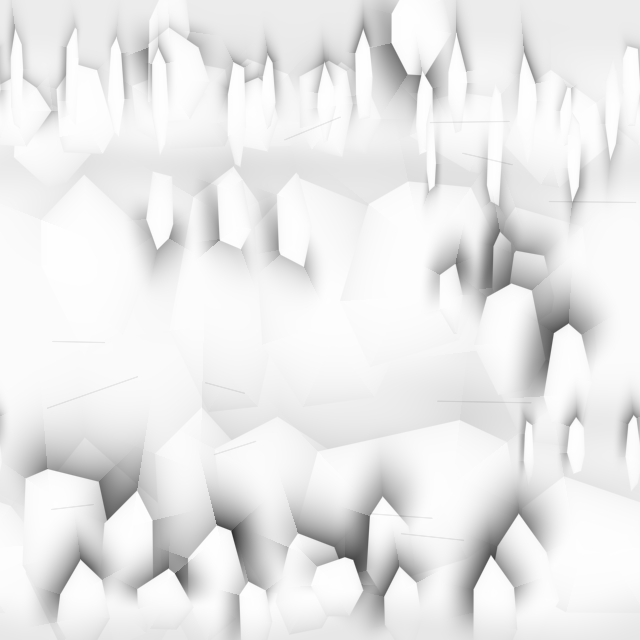
Write a Shadertoy shader that draws this texture map.

```glsl
float hash(float n) {
    return fract(sin(n * 127.1) * 43758.5);
}

vec2 gradientAt(vec2 cell) {
    float a = 6.2832 * hash(cell.x + 57.0 * cell.y);
    return vec2(cos(a), sin(a));
}

float gradientNoise(vec2 p) {
    vec2 i = floor(p), f = fract(p);
    vec2 u = f * f * (3.0 - 2.0 * f);
    vec2 e = vec2(0.0, 1.0);
    return mix(mix(dot(gradientAt(i), f), dot(gradientAt(i + e.yx), f - e.yx), u.x),
               mix(dot(gradientAt(i + e.xy), f - e.xy), dot(gradientAt(i + e.yy), f - e.yy), u.x), u.y);
}

// Convex rock outline: x is the signed distance, y a random value of the nearest facet
vec2 facetedRock(vec2 p, vec2 size, float seed) {
    vec2 nearest = vec2(-10.0, 0.0);
    for (float k = 0.0; k < 7.0; k++) {
        float a = 6.2832 * (k + 0.7 * hash(seed + k)) / 7.0;
        vec2 normal = vec2(cos(a), sin(a)) / size;
        float reach = 0.72 + 0.28 * hash(seed + k + 20.3);
        float d = (dot(p, normal) - reach) / length(normal);
        if (d > nearest.x) nearest = vec2(d, hash(seed + k + 40.7));
    }
    return nearest;
}

// Occlusion falls outside the rock on its leaning side, then the bright face covers it
void drawRock(inout float shade, vec2 p, vec2 size, float seed, float depth, float amount, float side) {
    vec2 rock = facetedRock(p, size, seed);
    vec2 q = p / size;
    vec2 lean = normalize(vec2(1.6 * hash(seed + 3.9) - 0.8, side));
    float along = dot(q, lean);

    float shadow = amount * (0.3 + 0.7 * rock.y) * exp(-max(rock.x, 0.0) / depth);
    shadow *= smoothstep(-0.3, 0.8, along) * (1.0 - smoothstep(1.2, 2.4, length(q)));
    shade *= 1.0 - shadow;

    float face = 0.995 - 0.05 * hash(seed + 8.1) * smoothstep(0.0, 1.2, -along);
    face -= 0.05 * rock.y * exp(min(rock.x, 0.0) / (0.2 * size.x));
    float pixel = 0.8 / iResolution.y;
    shade = mix(shade, face, 1.0 - smoothstep(-pixel, pixel, rock.x));
}

// Rocks spread at uneven steps over a span of x
void drawRow(inout float shade, vec2 uv, float count, vec2 span, float y, vec2 size,
             float depth, float amount, float side, float seed) {
    for (float i = 0.0; i < count; i++) {
        float s = seed + i * 7.31;
        float x = mix(span.x, span.y, (i + 0.15 + 0.7 * hash(s)) / count);
        vec2 p = uv - vec2(x, y + size.y * (hash(s + 1.7) - 0.5));
        p.x = fract(p.x + 0.5) - 0.5;
        vec2 scale = size * (0.65 + 0.7 * vec2(hash(s + 2.3), hash(s + 5.9)));
        drawRock(shade, p, scale, s + 11.0, depth, amount * (0.6 + 0.4 * hash(s + 6.4)), side);
    }
}

// Hairline seams on the flat faces
float seams(vec2 uv) {
    float cover = 0.0;
    for (float i = 0.0; i < 12.0; i++) {
        vec2 p = uv - vec2(hash(i + 0.4), 0.1 + 0.8 * hash(i + 30.2));
        float a = 0.9 * (hash(i + 60.5) - 0.5);
        vec2 dir = vec2(cos(a), sin(a));
        float reach = 0.03 + 0.05 * hash(i + 90.6);
        float d = length(p - dir * clamp(dot(p, dir), -reach, reach));
        cover = max(cover, 1.0 - smoothstep(0.0004, 0.0018, d));
    }
    return cover;
}

void mainImage(out vec4 fragColor, in vec2 fragCoord) {
    vec2 uv = fragCoord / iResolution.xy;
    float drift = gradientNoise(uv * 4.0);

    // Pale ground with grey bands between the rock layers
    float shade = 0.985;
    shade -= 0.06 * smoothstep(0.84, 0.95, uv.y + 0.05 * drift);
    shade -= 0.06 * exp(-pow((uv.y - 0.74 + 0.04 * drift) / 0.04, 2.0));
    shade -= 0.06 * exp(-pow((uv.y - 0.36 + 0.05 * drift) / 0.05, 2.0)) * smoothstep(0.4, 0.8, uv.x);

    // Broad, faint rocks
    drawRow(shade, uv, 6.0, vec2(0.0, 1.0), 0.80, vec2(0.07, 0.09), 0.03, 0.10, 1.0, 13.0);
    drawRow(shade, uv, 5.0, vec2(0.0, 1.0), 0.56, vec2(0.13, 0.17), 0.05, 0.11, 1.0, 71.0);
    drawRow(shade, uv, 5.0, vec2(0.0, 1.0), 0.20, vec2(0.13, 0.16), 0.05, 0.13, 1.0, 137.0);

    // Upper layer: hanging blocks, boxes and slivers
    drawRow(shade, uv, 2.0, vec2(0.20, 0.95), 0.94, vec2(0.045, 0.07), 0.045, 0.90, -1.0, 211.0);
    drawRow(shade, uv, 5.0, vec2(0.0, 0.55), 0.85, vec2(0.05, 0.065), 0.010, 0.35, 1.0, 263.0);
    drawRow(shade, uv, 13.0, vec2(0.0, 1.0), 0.85, vec2(0.014, 0.075), 0.008, 0.55, 1.0, 317.0);
    drawRow(shade, uv, 4.0, vec2(0.65, 1.0), 0.80, vec2(0.013, 0.09), 0.010, 0.55, -1.0, 389.0);

    // Middle layer: a few deep clefts, mostly on the right
    drawRow(shade, uv, 3.0, vec2(0.22, 0.55), 0.65, vec2(0.024, 0.06), 0.024, 0.85, -1.0, 433.0);
    drawRow(shade, uv, 3.0, vec2(0.64, 0.90), 0.55, vec2(0.030, 0.06), 0.030, 0.85, 1.0, 487.0);
    drawRow(shade, uv, 2.0, vec2(0.66, 0.98), 0.45, vec2(0.055, 0.09), 0.040, 0.90, 1.0, 541.0);
    drawRow(shade, uv, 3.0, vec2(0.80, 1.0), 0.28, vec2(0.012, 0.06), 0.012, 0.60, 1.0, 599.0);

    // Lower layer: arched rocks in two depths
    drawRow(shade, uv, 6.0, vec2(0.0, 0.85), 0.10, vec2(0.055, 0.10), 0.036, 0.90, 1.0, 653.0);
    drawRow(shade, uv, 6.0, vec2(0.05, 0.80), 0.06, vec2(0.035, 0.06), 0.024, 0.90, 1.0, 709.0);

    shade -= 0.08 * (1.0 - smoothstep(0.0, 0.09, uv.y + 0.08 * drift));
    shade -= 0.07 * seams(uv);
    fragColor = vec4(vec3(clamp(shade, 0.0, 1.0)), 1.0);
}
```
